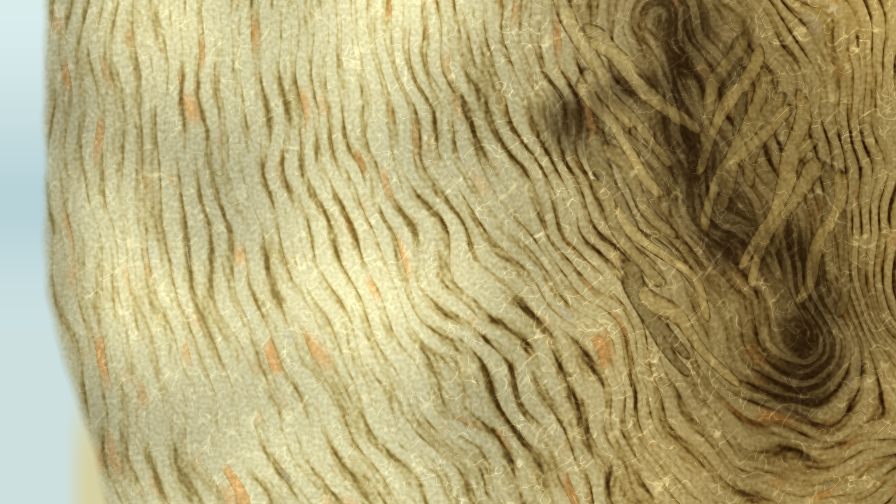
Write a WebGL 2 fragment shader that draws this texture.

```glsl
#version 300 es
precision highp float;
uniform vec2 u_resolution;
out vec4 outColor;

#define STRANDS 29.0
#define FIBRE_SCALE 105.0
#define HAIR_WIDTH 0.05
#define LOOSE_ENDS 30
#define LIT vec3(0.84, 0.82, 0.64)
#define MID vec3(0.70, 0.63, 0.38)
#define GAP vec3(0.44, 0.36, 0.15)
#define DEEP vec3(0.16, 0.10, 0.03)
#define ORANGE vec3(0.86, 0.56, 0.24)
#define PALE vec3(0.78, 0.79, 0.75)
#define SKY vec3(0.80, 0.88, 0.88)

vec2 hashGradient(vec2 cell) {
    vec2 q = vec2(dot(cell, vec2(127.1, 311.7)), dot(cell, vec2(269.5, 183.3)));
    return fract(sin(q) * 43758.5) * 2.0 - 1.0;
}

float noise(vec2 p) {
    vec2 i = floor(p), f = fract(p), e = vec2(0.0, 1.0);
    vec2 w = f * f * f * (f * (f * 6.0 - 15.0) + 10.0);
    float low = mix(dot(hashGradient(i), f), dot(hashGradient(i + e.yx), f - e.yx), w.x);
    float high = mix(dot(hashGradient(i + e), f - e), dot(hashGradient(i + 1.0), f - 1.0), w.x);
    return mix(low, high, w.y);
}

float segmentDistance(vec2 p, vec2 a, vec2 b) {
    vec2 ap = p - a, ab = b - a;
    return length(ap - ab * clamp(dot(ap, ab) / dot(ab, ab), 0.0, 1.0));
}

// Level lines of this field are the paths of the wound yarn
float windField(vec2 p) {
    float aroundHole = segmentDistance(p, vec2(1.30, 0.95), vec2(1.60, 0.35));
    float outer = length((p - vec2(1.30, 0.95)) * vec2(1.0, 0.55));
    float r = mix(outer, aroundHole, smoothstep(0.2, 1.2, p.x));
    r = mix(r, p.x - 1.35, smoothstep(1.52, 1.78, p.x) * smoothstep(0.15, 0.4, p.y));
    vec2 bend = p - vec2(1.20, 0.29);
    r += 0.075 * exp(-dot(bend, bend) / 0.03);
    float loose = mix(0.3, 1.0, smoothstep(0.6, 1.35, p.x));
    return r + loose * (0.06 * noise(p * 4.3) + 0.05 * noise(p * 8.0 + 5.0));
}

// Height in x, strand number in y
vec2 strands(vec2 p, float wind) {
    vec2 best = vec2(0.0);
    for (int i = 0; i < 2; i++) {
        float layer = float(i);
        float s = wind * STRANDS + layer * 0.45 + 0.9 * noise(p * 6.5 + layer * 19.0);
        float id = floor(s) + layer * 53.0, x = fract(s) * 2.0 - 1.0;
        float level = 0.90 - 0.22 * layer + 0.9 * noise(p * 6.5 + id * 7.3);
        float height = level * (1.0 - x * x) * (1.0 + 0.25 * x);
        if (height > best.x) best = vec2(height, id);
    }
    return best;
}

// Fine noise smeared along the yarn
float fibres(vec2 p, vec2 along) {
    float sum = 0.0;
    for (int i = -2; i <= 2; i++) sum += noise((p + along * float(i) * 0.005) * FIBRE_SCALE);
    return sum * 0.45;
}

float hairs(vec2 p) {
    float sum = 0.0;
    for (int i = 0; i < 4; i++) {
        vec2 q = p * (17.0 + 6.0 * float(i)) + float(i) * 31.0;
        float line = 1.0 - smoothstep(0.0, HAIR_WIDTH, abs(noise(q + 0.5 * noise(q * 1.7))));
        sum += line * smoothstep(-0.05, 0.3, noise(q * 0.8 + 8.0));
    }
    return sum;
}

float holeShade(vec2 p) {
    p += 0.09 * vec2(noise(p * 6.0), noise(p * 6.0 + 20.0));
    float d = min(segmentDistance(p, vec2(1.33, 0.96), vec2(1.38, 0.66)),
                  segmentDistance(p, vec2(1.38, 0.66), vec2(1.62, 0.38)));
    d = min(d, segmentDistance(p, vec2(1.62, 0.38), vec2(1.56, 0.24)));
    float pocket = segmentDistance(p, vec2(1.16, 0.77), vec2(1.44, 0.88));
    return max(max(exp(-d * d / 0.007), 0.5 * exp(-d * d / 0.045)), 0.8 * exp(-pocket * pocket / 0.007));
}

// Curved, tapering yarn at both rims of the hole: height in x, brightness in y
vec2 looseEnds(vec2 p) {
    vec2 best = vec2(0.0);
    p += 0.03 * vec2(noise(p * 8.0), noise(p * 8.0 + 9.0));
    for (int i = 0; i < LOOSE_ENDS; i++) {
        float k = float(i), t = fract(k * 0.618), side = mod(k, 2.0);
        vec2 jitter = hashGradient(vec2(k, 3.0));
        vec2 start = mix(mix(vec2(1.14, 0.99), vec2(1.28, 0.36), t), mix(vec2(1.46, 0.94), vec2(1.66, 0.58), t), side);
        float angle = -0.9 + 0.2 * jitter.x - side * (0.9 + 0.3 * jitter.y);
        vec2 dir = vec2(cos(angle), sin(angle)), q = p - start - 0.03 * jitter;
        float u = dot(q, dir), v = dot(q, vec2(-dir.y, dir.x)), reach = 0.20 + 0.05 * jitter.y;
        v += mix(0.7, 1.6, side) * u * (u - reach) * jitter.x + 0.005 * sin(u * 30.0 + k);
        float width = 0.018 * (1.0 - 0.35 * clamp(u / reach, 0.0, 1.0));
        float d = length(vec2((u - clamp(u, 0.0, reach)) * 0.5, v)) / width;
        float height = max(1.0 - d * d, 0.0) * (0.85 + 0.15 * jitter.y);
        if (height > best.x) best = vec2(height, 0.85 + 0.2 * jitter.y);
    }
    return best;
}

void main() {
    vec2 p = gl_FragCoord.xy / u_resolution.y, e = vec2(0.004, 0.0);
    float wind = windField(p), inward = smoothstep(0.55, 1.35, p.x);
    vec2 slope = vec2(windField(p + e) - wind, windField(p + e.yx) - wind);
    vec2 along = vec2(-slope.y, slope.x) / max(length(slope), 0.0001);
    // Yarn body with dyed flecks
    vec2 yarn = strands(p, wind), ends = looseEnds(p);
    float fibre = fibres(p, along), height = yarn.x + 0.38 * fibre + 0.06 * (1.0 - inward);
    vec3 color = mix(mix(GAP, DEEP * 1.4, inward), MID, smoothstep(0.05, 0.62, height));
    color = mix(color, LIT, smoothstep(0.36, 0.92, height));
    color = mix(color, LIT, 0.28 * (1.0 - smoothstep(0.1, 0.9, p.x)));
    float fleck = noise(p * vec2(11.0, 8.0) + yarn.y * 11.7);
    color = mix(color, ORANGE * (0.6 + 0.4 * height), 0.5 * smoothstep(0.2, 0.45, fleck));
    color = mix(color, PALE, 0.5 * smoothstep(0.36, 0.5, -fleck));
    // Falling light, hole and loose ends
    vec3 light = mix(vec3(1.0), vec3(0.79, 0.70, 0.54), smoothstep(0.75, 1.55, p.x));
    light *= 1.0 + 0.3 * noise(p * 3.5);
    float hole = holeShade(p) * (1.0 - 0.3 * smoothstep(0.6, 1.0, height));
    color = mix(color * light, DEEP, 0.95 * hole);
    vec3 endColor = mix(DEEP * 1.3, MID, smoothstep(0.0, 0.6, ends.x + 0.4 * fibre));
    endColor = mix(endColor, LIT, 0.7 * smoothstep(0.4, 1.0, ends.x + 0.4 * fibre));
    color = mix(color, endColor * light * ends.y, smoothstep(0.0, 0.45, ends.x) * (1.0 - 0.6 * hole));
    // Fuzz and grain, then the soft outline against the backdrop
    color += hairs(p) * vec3(0.14, 0.14, 0.12) * mix(0.5, 1.0, inward) * (1.0 - 0.5 * hole);
    color += 0.13 * noise(p * 125.0) * (1.0 - 0.6 * hole);
    float edge = 0.09 + 0.13 * (1.0 - smoothstep(-0.1, 0.5, p.y)) + 0.008 * noise(p * 14.0);
    color *= mix(0.86, 1.0, smoothstep(0.0, 0.14, p.x - edge));
    vec3 back = SKY + 0.05 * smoothstep(0.72, 1.0, p.y) - exp(-pow((p.y - 0.6) / 0.13, 2.0)) * vec3(0.08, 0.05, 0.03);
    back = mix(back, LIT, smoothstep(0.12, 0.18, p.x) * (1.0 - smoothstep(0.08, 0.28, p.y)));
    outColor = vec4(clamp(mix(back, color, smoothstep(-0.012, 0.016, p.x - edge)), 0.0, 1.0), 1.0);
}
```
